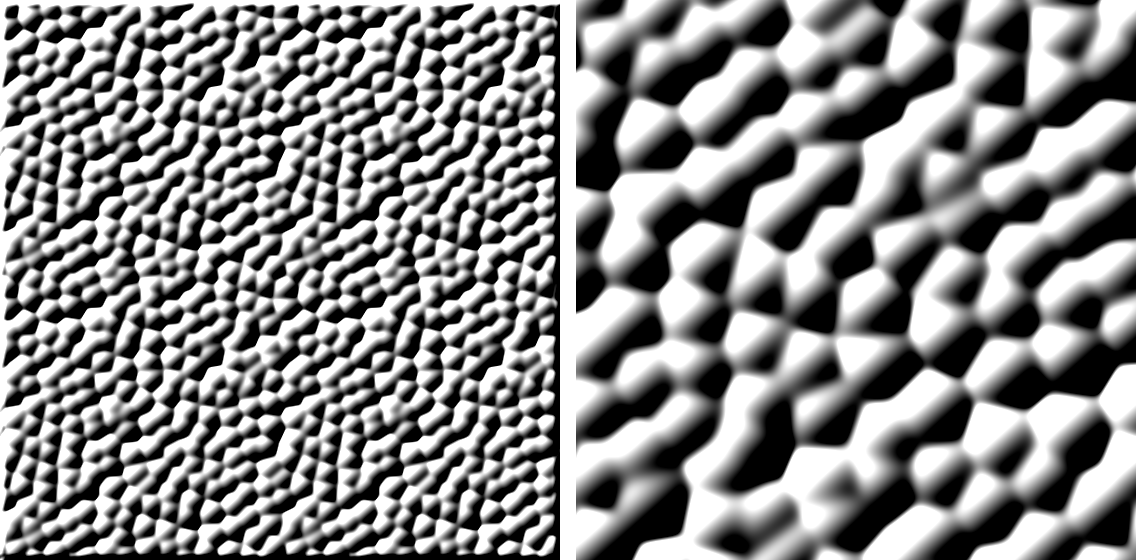
Left: the whole. Right: its middle third, enlarged.
Reproduce this texture procedurally as a Shadertoy shader.

```glsl
// Embossed grey pebble relief: tiled soft cellular bumps lit from the upper left.

#define TILES 2.0               // repeats across the canvas
#define CELLS 14.0              // bumps across one tile (even)
#define JITTER 0.5              // scatter of the bump centres
#define BEND 0.2                // waviness of the bump rows
#define CREASE 8.5              // sharpness of the valleys
#define LIGHT vec2(-0.66, 0.75) // direction towards the light
#define CONTRAST 2.85
#define BRIGHTNESS 0.54
#define RIM 0.014               // width of the bevelled border

const float TAU = 6.2831853;

vec2 hash2(vec2 cell) {
    vec3 q = fract(cell.xyx * vec3(0.1031, 0.1030, 0.0973) + 0.137);
    q += dot(q, q.yzx + 33.33);
    return fract((q.xx + q.yz) * q.zy);
}

// Periodic drift that bends the rows of bumps
vec2 bend(vec2 cell) {
    vec2 a = TAU * cell / CELLS;
    return BEND * vec2(sin(a.x + 2.0 * a.y + 1.0) + 0.5 * sin(3.0 * a.y - a.x),
                       sin(2.0 * a.x - a.y) + 0.5 * sin(3.0 * a.x + a.y + 2.0));
}

// Centre of a bump, on staggered columns that wrap at the tile border
vec2 bumpCentre(vec2 cell) {
    vec2 scatter = (hash2(mod(cell, CELLS)) - 0.5) * JITTER;
    float stagger = 0.5 * mod(cell.x, 2.0);
    return cell + vec2(0.5, 0.25 + stagger) + scatter + bend(cell);
}

// Slope of the softly blended domes: weighted offset from nearby centres
vec2 reliefSlope(vec2 p) {
    vec2 base = floor(p);
    vec2 slope = vec2(0.0);
    float total = 0.0;
    for (int y = -2; y <= 2; y++) {
        for (int x = -2; x <= 2; x++) {
            vec2 offset = p - bumpCentre(base + vec2(float(x), float(y)));
            float weight = exp(-CREASE * dot(offset, offset));
            slope += weight * offset;
            total += weight;
        }
    }
    return slope / max(total, 1e-12);
}

// Bevel that falls off at the canvas border, outward positive
vec2 rimSlope(vec2 uv) {
    vec2 high = smoothstep(vec2(1.0 - RIM), vec2(1.0), uv);
    vec2 low = smoothstep(vec2(1.0 - RIM), vec2(1.0), 1.0 - uv);
    return high - low;
}

void mainImage(out vec4 fragColor, in vec2 fragCoord) {
    vec2 uv = fragCoord / iResolution.xy;
    vec2 slope = reliefSlope(uv * TILES * CELLS) + rimSlope(uv);
    float shade = BRIGHTNESS + CONTRAST * dot(slope, LIGHT);
    fragColor = vec4(vec3(clamp(shade, 0.0, 1.0)), 1.0);
}
```
